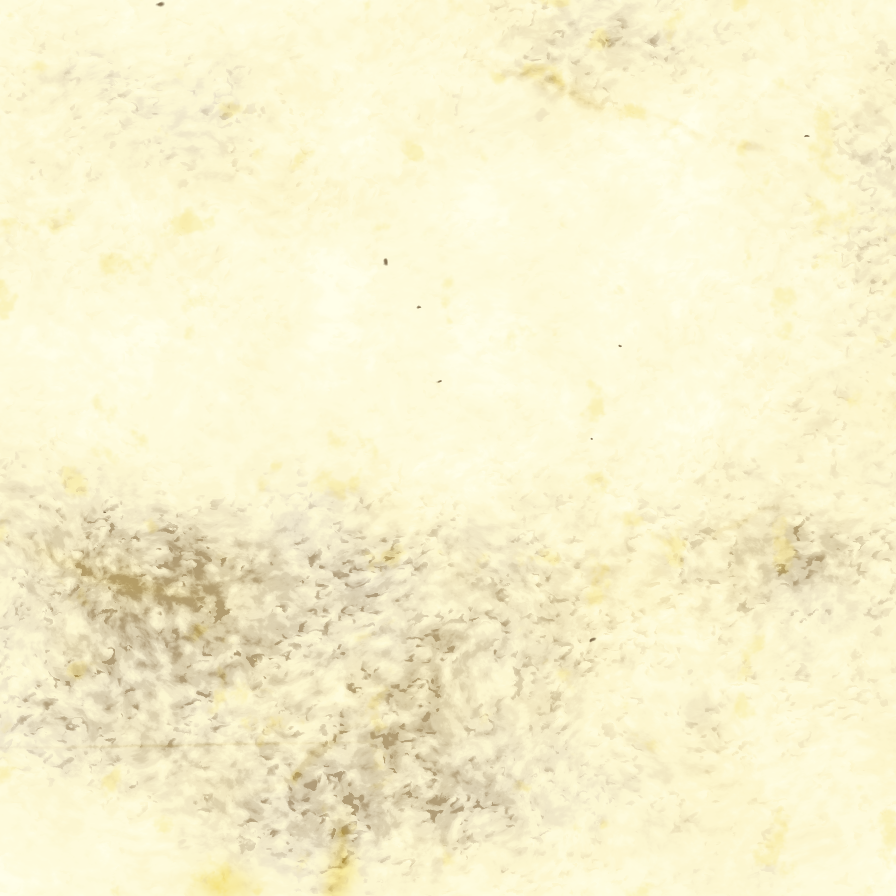
A three.js fragment shader for this texture:

```glsl
varying vec2 vUv;

float hash(vec2 p) {
  vec3 q = fract(p.xyx * vec3(0.1031, 0.1030, 0.0973));
  q += dot(q, q.yzx + 33.33);
  return fract((q.x + q.y) * q.z);
}

float noise(vec2 p) {
  vec2 i = floor(p), f = fract(p);
  f = f * f * (3.0 - 2.0 * f);
  return mix(mix(hash(i), hash(i + vec2(1, 0)), f.x),
             mix(hash(i + vec2(0, 1)), hash(i + vec2(1, 1)), f.x), f.y);
}

float fbm(vec2 p) {
  float sum = 0.0, weight = 0.5;
  for (int i = 0; i < 5; i++) {
    sum += weight * noise(p);
    p = mat2(0.8, 0.6, -0.6, 0.8) * p * 2.03 + 17.3;
    weight *= 0.5;
  }
  return sum / 0.97;
}

// Soft elliptical stain
float blot(vec2 p, vec2 center, vec2 radius) {
  vec2 d = (p - center) / radius;
  return exp(-dot(d, d));
}

// Soft line that fades towards both ends
float crease(vec2 p, vec2 a, vec2 b, float width) {
  vec2 ab = b - a;
  float t = clamp(dot(p - a, ab) / dot(ab, ab), 0.0, 1.0);
  float d = length(p - a - ab * t) / width;
  return exp(-d * d) * (0.3 + 2.8 * t * (1.0 - t));
}

// Paper colours from clean to heavily soiled
vec3 paperRamp(float tone) {
  vec3 c = mix(vec3(1.0, 0.995, 0.91), vec3(0.995, 0.982, 0.86), smoothstep(0.0, 0.2, tone));
  c = mix(c, vec3(0.99, 0.965, 0.815), smoothstep(0.2, 0.42, tone));
  c = mix(c, vec3(0.95, 0.91, 0.77), smoothstep(0.42, 0.7, tone));
  c = mix(c, vec3(0.87, 0.82, 0.68), smoothstep(0.7, 1.0, tone));
  return mix(c, vec3(0.70, 0.62, 0.46), smoothstep(1.0, 1.6, tone));
}

void main() {
  vec2 p = vUv;
  vec2 warp = vec2(fbm(p * 6.0 + 3.0), fbm(p * 6.0 + 41.0)) - 0.5;
  vec2 q = p + 0.12 * warp;

  // Broad stains, broken up by cloudy noise
  float stain = 0.75 * blot(q, vec2(0.15, 0.36), vec2(0.25, 0.11))
              + 0.55 * blot(q, vec2(0.12, 0.22), vec2(0.28, 0.09))
              + 0.75 * blot(q, vec2(0.42, 0.14), vec2(0.21, 0.12))
              + 0.35 * blot(q, vec2(0.50, 0.34), vec2(0.25, 0.10))
              + 0.40 * blot(q, vec2(0.14, 0.85), vec2(0.24, 0.13))
              + 0.65 * blot(q, vec2(0.65, 0.94), vec2(0.13, 0.08))
              + 0.50 * blot(q, vec2(0.86, 0.39), vec2(0.12, 0.09))
              + 0.38 * blot(q, vec2(1.00, 0.75), vec2(0.14, 0.35))
              + 0.22 * blot(q, vec2(0.80, 0.25), vec2(0.25, 0.25));
  stain *= 0.35 + 1.3 * fbm(p * vec2(8.0, 11.0) + 9.0);

  // Creases with ragged edges
  vec2 r = p + 0.025 * (vec2(fbm(p * 28.0), fbm(p * 28.0 + 60.0)) - 0.5);
  float fold = 0.50 * crease(r, vec2(0.52, 0.94), vec2(0.71, 0.865), 0.008)
             + 0.25 * crease(r, vec2(0.70, 0.88), vec2(0.90, 0.81), 0.006)
             + 0.45 * crease(r, vec2(0.00, 0.395), vec2(0.24, 0.325), 0.014)
             + 0.30 * crease(p + 0.1 * (r - p), vec2(0.00, 0.165), vec2(0.43, 0.172), 0.002)
             + 0.40 * crease(r, vec2(0.29, 0.115), vec2(0.40, 0.19), 0.006)
             + 0.40 * crease(r, vec2(0.37, 0.00), vec2(0.39, 0.09), 0.008)
             + 0.35 * crease(r, vec2(0.79, 0.40), vec2(0.87, 0.44), 0.004);

  // Fine grain and short fibre flecks, gathered in the stains
  float grain = fbm(p * vec2(75.0, 95.0) + 6.0 * warp) - 0.5;
  float flecks = smoothstep(0.6, 0.9, noise(p * vec2(150.0, 190.0) + 3.0 * grain))
               * smoothstep(0.38, 0.65, noise(p * 48.0 + 80.0));
  float clouds = fbm(p * 13.0 + 25.0) - 0.5;
  float tone = 0.15 + 0.45 * clouds + 0.82 * stain + fold * (0.8 + 1.5 * grain)
             + grain * (0.3 + 1.3 * stain) + flecks * (0.1 + 0.75 * stain);
  vec3 color = paperRamp(tone);

  // Warm ochre and cool grey drift, plus a few yellow patches
  float warmth = fbm(p * 9.0 + 70.0) - 0.5 + 0.25 * (p.x - 0.5) + fold;
  color += vec3(0.02, 0.0, -0.10) * warmth * smoothstep(0.2, 0.8, tone);
  float yellow = blot(r, vec2(0.25, 0.01), vec2(0.03, 0.025)) + blot(r, vec2(0.38, 0.02), vec2(0.015, 0.05))
               + 0.6 * smoothstep(0.68, 0.82, fbm(p * 24.0 + 120.0));
  color -= vec3(0.02, 0.05, 0.20) * yellow;

  // Scattered dark specks
  for (int i = 0; i < 9; i++) {
    float k = float(i) + 1.0;
    vec2 center = vec2(hash(vec2(k, 5.7)), hash(vec2(k, 19.3)));
    float size = 0.0015 + 0.003 * pow(hash(vec2(k, 31.1)), 3.0);
    float d = length((r - center) * vec2(0.8, 1.2));
    color = mix(color, vec3(0.38, 0.29, 0.17), 0.75 * (1.0 - smoothstep(0.3 * size, 1.4 * size, d)));
  }

  gl_FragColor = vec4(clamp(color, 0.0, 1.0), 1.0);
}
```
